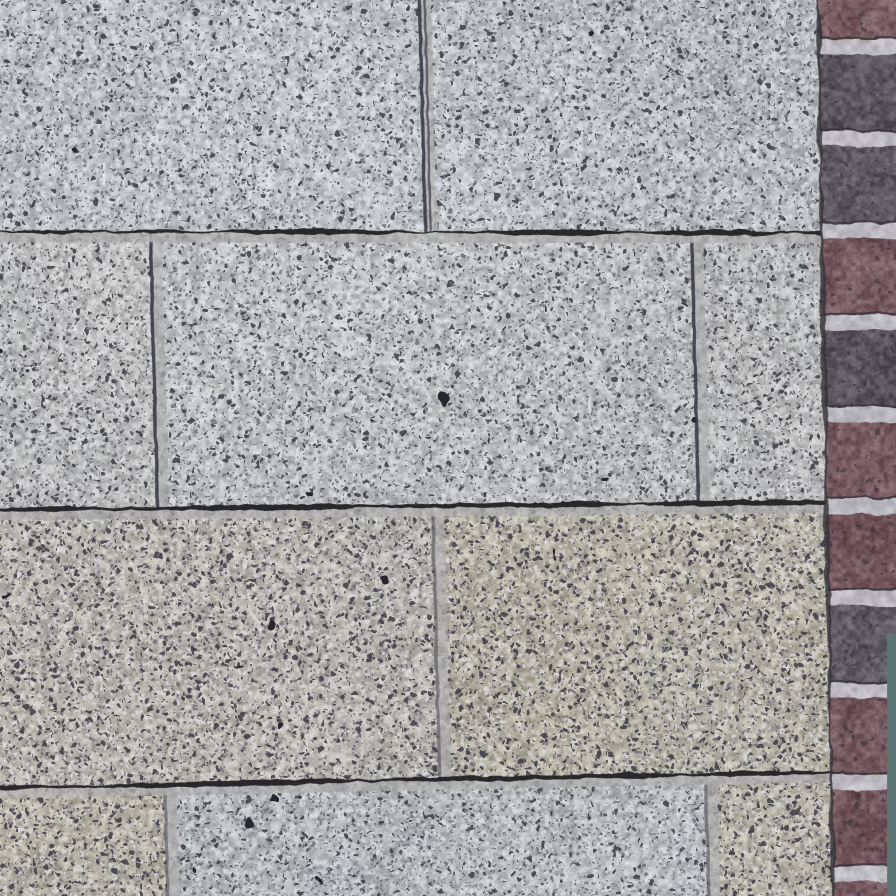
This texture is drawn by a WebGL 2 fragment shader. Its source:

```glsl
#version 300 es
precision highp float;
// Speckled concrete blocks in running bond, four courses high, beside a narrow
// column of bricks. Slightly skewed course coordinates place the joints;
// jittered grain cells and layered noise give aggregate, wear and tint.
uniform vec2 u_resolution;
out vec4 fragColor;

float hash(vec2 p) {
  vec3 q = fract(p.xyx * vec3(0.1031, 0.1030, 0.0973));
  q += dot(q, q.yzx + 33.33);
  return fract((q.x + q.y) * q.z);
}

float noise(vec2 p) {
  vec2 i = floor(p), f = fract(p);
  f = f * f * (3.0 - 2.0 * f);
  return mix(mix(hash(i), hash(i + vec2(1, 0)), f.x),
             mix(hash(i + vec2(0, 1)), hash(i + vec2(1, 1)), f.x), f.y);
}

float fbm(vec2 p) {
  float sum = 0.0, amp = 0.5;
  for (int i = 0; i < 4; i++) {
    sum += amp * noise(p);
    p = p * 2.03 + 17.1;
    amp *= 0.5;
  }
  return sum;
}

// Coverage of a band of the given half width, with soft edges
float band(float d, float halfWidth) {
  float aa = 0.8 / u_resolution.y;
  return 1.0 - smoothstep(halfWidth - aa, halfWidth + aa, abs(d));
}

// Irregular grains, at most one per cell, of random size and stretch
float grains(vec2 p, float scale, float density) {
  vec2 q = p * scale;
  q += 0.6 * (vec2(noise(q * 1.7), noise(q * 1.7 + 40.0)) - 0.5);
  float aa = 0.7 * scale / u_resolution.y, cover = 0.0;
  for (int j = -1; j <= 1; j++)
    for (int i = -1; i <= 1; i++) {
      vec2 cell = floor(q) + vec2(i, j);
      vec2 center = cell + vec2(hash(cell + 3.7), hash(cell + 81.3));
      float radius = mix(0.18, 0.40, pow(hash(cell + 29.0), 2.0));
      vec2 stretch = mix(vec2(0.8, 1.3), vec2(1.3, 0.8), hash(cell + 57.0));
      float d = length((q - center) * stretch) - radius;
      cover = max(cover, step(hash(cell + 11.0), density) * (1.0 - smoothstep(-aa, aa, d)));
    }
  return cover;
}

vec3 blockWall(vec2 p, float depth) {
  // Courses: whole values of v are bed joints, whole values of u are head joints
  float v = (depth - 0.258 - 0.002 * p.x) / (0.3105 - 0.0105 * p.x);
  float course = floor(v) + 1.0, odd = mod(course, 2.0);
  float u = (p.x - 0.468 - 0.026 * depth + 0.307 * odd) / 0.604;
  float column = floor(u);
  vec2 id = vec2(column, course) + 20.0;

  // Cool upper blocks, warmer lower and outer ones
  float warm = odd > 0.5 && column == 0.0 ? 0.2 : course * 0.3;
  warm += course == 2.0 ? 0.3 * (column + 1.0) : 0.0;
  warm = clamp(warm + 0.3 * (fbm(p * 5.0) - 0.5), 0.0, 1.0);
  vec3 color = mix(vec3(0.725, 0.738, 0.757), vec3(0.72, 0.70, 0.645), warm);
  color += 0.02 * (hash(id) - 0.5) + 0.05 * (fbm(p * 9.0) - 0.5);
  color += 0.035 * exp(-12.0 * dot(p - vec2(0.3, 0.82), p - vec2(0.3, 0.82)));
  color += 0.42 * (fbm(p * 190.0) - 0.47);

  // Pale flecks, then coarse and fine dark aggregate, then a few open pits
  color = mix(color, vec3(0.86, 0.87, 0.88), 0.7 * grains(p + 5.0, 145.0, 0.55));
  float coarse = mix(0.24, 0.48, smoothstep(0.1, 0.6, warm));
  color = mix(color, vec3(0.42, 0.41, 0.45), 0.85 * grains(p + 2.0, 205.0, 0.45));
  color = mix(color, vec3(0.23, 0.23, 0.26), 0.85 * grains(p, 135.0, coarse));
  color = mix(color, vec3(0.15, 0.15, 0.18), grains(p + 9.0, 62.0, 0.006));

  // Head joints: pale mortar on the right of a thin shadow
  float ragged = 0.005 * (fbm(p * 70.0) - 0.5);
  float head = (u - round(u)) * 0.604 + 0.5 * ragged;
  vec3 mortar = vec3(0.68, 0.68, 0.68) + 0.28 * (fbm(p * 150.0) - 0.47);
  color = mix(color, mortar, 0.8 * band(head - 0.006, 0.007 + ragged));
  float headShade = course < 1.5 ? 0.85 : 0.45;
  color = mix(color, vec3(0.20, 0.20, 0.25), headShade * band(head, 0.0019));
  color = mix(color, vec3(0.24, 0.23, 0.30), (course < 0.5 ? 0.7 : 0.0) * band(head - 0.006, 0.0014));

  // Bed joints: pale mortar below a broken dark recess
  float bed = (v - round(v)) * 0.306 + ragged;
  color = mix(color, mortar, 0.8 * band(bed - 0.005, 0.007 + ragged));
  float recess = 0.0008 + 0.0028 * noise(vec2(p.x * 17.0, round(v) * 7.0));
  color = mix(color, vec3(0.10, 0.10, 0.11), 0.9 * band(bed, recess));
  return color;
}

vec3 brickColumn(vec2 p, float depth) {
  float b = (depth - 0.052) / 0.1026, index = floor(b) + 1.0;
  // Dark bricks stand at growing intervals
  float root = sqrt(abs(8.0 * index - 7.0));
  float dark = step(abs(root - round(root)), 0.01);
  vec3 color = mix(vec3(0.47, 0.36, 0.385), vec3(0.36, 0.34, 0.38), dark);
  color += 0.04 * (hash(vec2(index, 4.0)) - 0.5) + 0.14 * (fbm(p * 40.0) - 0.47);
  color += 0.30 * (fbm(p * 190.0) - 0.47);
  color = mix(color, vec3(0.22, 0.19, 0.23), 0.6 * grains(p, 125.0, 0.2));
  float joint = (b - round(b)) * 0.1026 + 0.007 * (fbm(p * 55.0) - 0.5);
  color = mix(color, vec3(0.20, 0.18, 0.21), 0.7 * band(joint + 0.009, 0.002));
  vec3 mortar = vec3(0.74, 0.73, 0.76) + 0.26 * (fbm(p * 130.0) - 0.47);
  return mix(color, mortar, band(joint, 0.0085));
}

void main() {
  vec2 p = gl_FragCoord.xy / u_resolution;
  float depth = 1.0 - p.y, aa = 0.8 / u_resolution.y;
  float side = p.x - 0.912 - 0.018 * depth + 0.006 * (fbm(p * 45.0) - 0.5);
  vec3 color = mix(blockWall(p, depth), brickColumn(p, depth), smoothstep(-aa, aa, side));
  // Ragged shadow where the two walls meet
  float gap = 0.0005 + 0.003 * noise(vec2(3.0, p.y * 26.0));
  color = mix(color, vec3(0.20, 0.19, 0.21), 0.8 * band(side, gap));
  // Painted metal edge at the lower right
  float metal = smoothstep(-aa, aa, p.x - 0.990) * smoothstep(-aa, aa, 0.293 - p.y);
  color = mix(color, vec3(0.37, 0.46, 0.46), metal);
  fragColor = vec4(clamp(color, 0.0, 1.0), 1.0);
}
```
